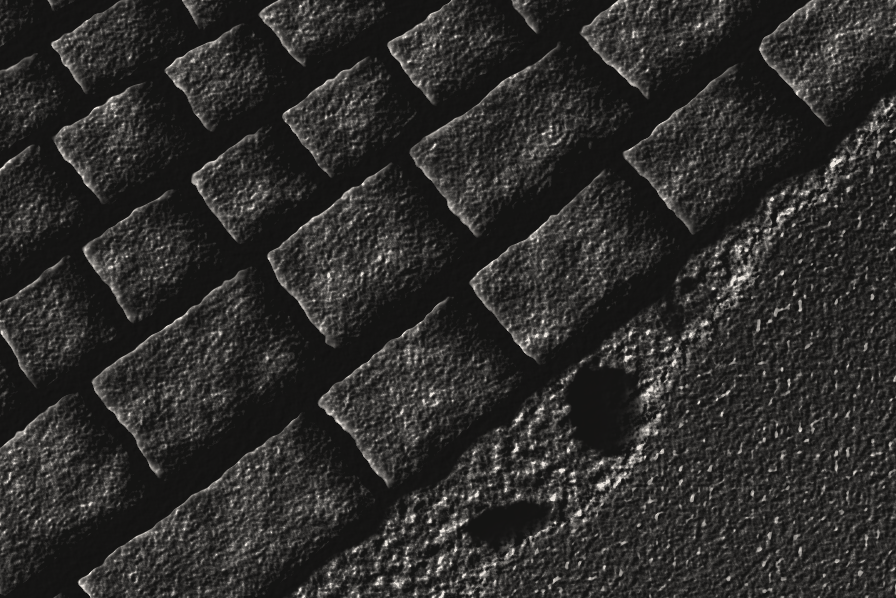
A WebGL 1 fragment shader for this texture:

```glsl
precision highp float;
// Raking light over diagonal rows of cobblestones beside a broken asphalt edge.
uniform vec2 u_resolution;

const vec3 TINT = vec3(1.0, 0.975, 0.945);
const vec2 TO_LIGHT = vec2(-0.8, 0.6);
const float JOINT_TONE = 0.08;
const float STONE_TONE = 0.2;
const float ASPHALT_TONE = 0.145;
const float RUBBLE_TONE = 0.2;
const float JOINT_WIDTH = 0.02;
const float CORNER = 0.009;

float hash(vec2 p) {
  vec3 q = fract(p.xyx * 0.1031);
  q += dot(q, q.yzx + 33.33);
  return fract((q.x + q.y) * q.z);
}

float noise(vec2 p) {
  vec2 i = floor(p), f = fract(p);
  f = f * f * (3.0 - 2.0 * f);
  return mix(mix(hash(i), hash(i + vec2(1, 0)), f.x),
             mix(hash(i + vec2(0, 1)), hash(i + vec2(1, 1)), f.x), f.y);
}

float fbm(vec2 p) {
  float sum = 0.0, amp = 0.5;
  for (int i = 0; i < 4; i++) {
    sum += amp * noise(p);
    p = mat2(1.6, 1.2, -1.2, 1.6) * p + 7.3;
    amp *= 0.55;
  }
  return sum;
}

// Slope of a rough surface toward the light.
float relief(vec2 p, float freq) {
  vec2 q = p * freq + 40.0;
  return fbm(q) - fbm(q + TO_LIGHT * 0.45);
}

// Slope of small separate grains.
float grains(vec2 p, float freq) {
  return noise(p * freq) - noise(p * freq + TO_LIGHT * 0.8);
}

float smoothMin(float a, float b) {
  float h = max(CORNER - abs(a - b), 0.0) / CORNER;
  return min(a, b) - h * h * CORNER * 0.25;
}

void narrow(float joint, float u, inout vec2 span) {
  if (joint <= u) span.x = max(span.x, joint);
  else span.y = min(span.y, joint);
}

// One row between two curves (height at x = 0, slope, bend), cut at slanted joints.
// Returns coverage, light and bright rim.
vec3 stoneRow(vec2 p, vec3 upper, vec3 lower, float skew, vec3 a, vec3 b) {
  vec3 powers = vec3(1.0, p.x, p.x * p.x);
  float top = dot(upper, powers);
  float bottom = dot(lower, powers);
  float u = p.x - skew * (top - p.y) / (top - bottom);
  vec2 span = vec2(-0.12, 1.6);
  narrow(a.x, u, span); narrow(a.y, u, span); narrow(a.z, u, span);
  narrow(b.x, u, span); narrow(b.y, u, span); narrow(b.z, u, span);
  vec4 d = 0.8 * vec4(top - p.y, p.y - bottom, u - span.x, span.y - JOINT_WIDTH - u);
  float lit = smoothMin(d.x, d.z);
  float shaded = smoothMin(d.y, d.w);
  float px = 1.0 / u_resolution.y;
  float cover = smoothstep(-px, px, smoothMin(lit, shaded));
  float light = mix(0.35, 1.0, smoothstep(0.0, 0.06, shaded));
  light *= 0.9 + 0.2 * hash(vec2(span.x * 91.0, upper.x * 57.0));
  float rim = exp(-max(lit, 0.0) / 0.0036) * smoothstep(0.0, 0.02, shaded);
  return cover * vec3(1.0, light, rim);
}

float blob(vec2 p, vec2 center, vec2 size) {
  vec2 q = (p - center) / size;
  return exp(-dot(q, q) * dot(q, q));
}

void main() {
  vec2 p = gl_FragCoord.xy / u_resolution.y;
  vec2 wobble = vec2(noise(p * 19.0), noise(p * 19.0 + 50.0)) - 0.5;
  vec2 chips = vec2(noise(p * 75.0), noise(p * 75.0 + 90.0)) - 0.5;
  vec2 w = p + wobble * 0.008 + chips * 0.006;
  float coarse = relief(p, 14.0);
  float fine = relief(p, 105.0);
  float grit = grains(p, 165.0) + 0.8 * grains(p + 3.0, 240.0);

  // Paving rows, from the asphalt side to the upper left corner
  vec3 s = stoneRow(w, vec3(-0.066, 0.72, 0.05), vec3(-0.367, 0.83, 0.0), 0.124,
                    vec3(0.131, 0.533, 0.779), vec3(1.041, 1.26, 1.53));
  s = max(s, stoneRow(w, vec3(0.256, 0.72, 0.0), vec3(-0.003, 0.699, 0.06), 0.123,
                      vec3(0.15, 0.439, 0.68), vec3(0.963, 1.26, 1.5)));
  s = max(s, stoneRow(w, vec3(0.496, 0.667, 0.0), vec3(0.297, 0.716, 0.0), 0.087,
                      vec3(-0.023, 0.137, 0.314), vec3(0.469, 0.641, 0.816)));
  s = max(s, stoneRow(w, vec3(0.721, 0.6, 0.0), vec3(0.531, 0.68, 0.0), 0.088,
                      vec3(0.086, 0.27, 0.426), vec3(0.59, 0.75, 0.9)));
  s = max(s, stoneRow(w, vec3(0.879, 0.6, 0.0), vec3(0.74, 0.62, 0.0), 0.062,
                      vec3(0.086, 0.273, 0.44), vec3(0.6, 0.75, 0.9)));
  s = max(s, stoneRow(w, vec3(1.08, 0.6, 0.0), vec3(0.922, 0.62, 0.0), 0.06,
                      vec3(0.03, 0.2, 0.36), vec3(0.5, 0.7, 0.9)));
  float stone = s.y * STONE_TONE * exp(1.8 * coarse + 2.3 * fine + 1.0 * grit);
  stone += s.z * (0.2 + 0.75 * noise(p * 55.0));
  float tone = mix(JOINT_TONE + 0.03 * fine, max(stone, JOINT_TONE), s.x);

  // Loose rubble with dark hollows between the last row and the asphalt
  float edge = 0.78 + 0.87 * p.y + 0.07 * blob(p, vec2(p.x, 0.21), vec2(1.0, 0.1))
             - 0.04 * blob(p, vec2(p.x, 0.605), vec2(1.0, 0.05));
  float side = 0.75 * (p.x - edge) + 0.03 * (fbm(p * 22.0) - 0.5) + 0.012 * chips.x;
  float below = 0.8 * (-0.367 + 0.83 * p.x - p.y) + wobble.x * 0.03;
  float hollow = blob(w, vec2(1.015, 0.315), vec2(0.075, 0.085))
               + blob(w, vec2(0.86, 0.115), vec2(0.09, 0.05))
               + 0.5 * blob(w, vec2(1.15, 0.48), vec2(0.06, 0.07));
  hollow = smoothstep(0.35, 0.65, hollow + 0.9 * (fbm(p * 32.0) - 0.5));
  float clods = relief(p, 55.0);
  float rubble = RUBBLE_TONE * exp(4.5 * clods + 1.8 * fine + 0.9 * grit);
  rubble = mix(rubble, JOINT_TONE, hollow);
  tone = mix(tone, max(rubble, JOINT_TONE), smoothstep(0.025, 0.04, below));

  // Asphalt sheet with glinting grit and a bright broken crest
  float flecks = smoothstep(0.3, 0.65, grains(p, 100.0) + 0.25 * grit);
  float asphalt = ASPHALT_TONE * exp(2.2 * fine + 0.9 * grit);
  asphalt *= mix(1.15, 0.85, smoothstep(0.1, 0.8, p.y));
  asphalt += 0.45 * flecks;
  tone = mix(tone, max(asphalt, JOINT_TONE), smoothstep(-0.002, 0.002, side));
  float crest = exp(-abs(side - 0.004) / 0.012) * smoothstep(0.03, 0.05, below);
  tone += crest * max(0.0, 0.2 + 1.5 * clods + 0.8 * fine + 0.3 * grit);

  gl_FragColor = vec4(clamp(tone, 0.04, 0.92) * TINT, 1.0);
}
```
